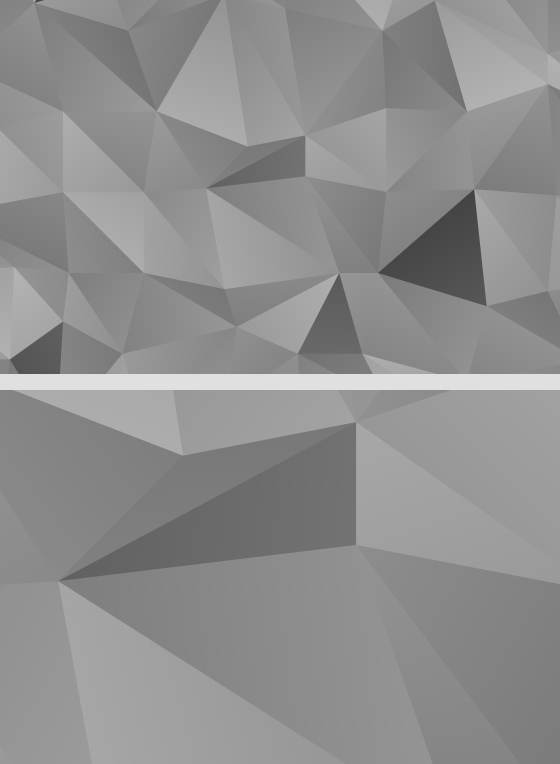
Top, the full canvas; bottom, a detail of the centre.
This background is drawn by a Shadertoy shader. Its source:

```glsl
#define CELL 0.216              // grid spacing, in canvas heights
#define GRID_SHIFT vec2(0.22, 0.75)
#define JITTER 0.92             // full range of vertex displacement, in cells
#define ALIGNED 0.48            // chance that a coordinate stays on the grid
#define SLOPE 0.06              // brightness change per cell inside a facet
#define RANK_NOISE 0.10         // irregularity of the tone order
#define PAIRED 0.55             // share of cells with two similar facets
#define PAIR_STEP 0.10          // rank step between similar facets
#define FREE_STEP 0.37          // rank step between other facets

vec2 hash22(vec2 p) {
    vec3 q = fract(p.xyx * vec3(0.1031, 0.1030, 0.0973));
    q += dot(q, q.yzx + 33.33);
    return fract((q.xx + q.yz) * q.zy);
}

float cross2(vec2 a, vec2 b) {
    return a.x * b.y - a.y * b.x;
}

float ramp(float lo, float hi, float x) {
    return clamp((x - lo) / (hi - lo), 0.0, 1.0);
}

// Grid point, displaced along one axis, both or none
vec2 gridVertex(vec2 id) {
    vec2 offset = (hash22(id + 17.0) - 0.5) * JITTER;
    return id + offset * step(ALIGNED, hash22(id + 71.0));
}

// Grey level for a rank in 0..1: few darks, many middle tones
float toneCurve(float rank) {
    return 0.27 + 0.19 * ramp(0.0, 0.05, rank) + 0.06 * ramp(0.05, 0.25, rank)
         + 0.05 * ramp(0.25, 0.67, rank) + 0.06 * ramp(0.67, 0.84, rank)
         + 0.05 * ramp(0.84, 1.0, rank);
}

// Smaller area of the two triangles made by the diagonal a-c
float smallerHalf(vec2 a, vec2 b, vec2 c, vec2 d) {
    return min(cross2(b - a, c - a), cross2(c - a, d - a));
}

// Signed distance to an edge, positive on its left
float edgeDistance(vec2 p, vec2 a, vec2 b) {
    return cross2(normalize(b - a), p - a);
}

// Returns shade times coverage, and coverage
vec2 facet(vec2 p, vec2 a, vec2 b, vec2 c, vec2 id, float side, float pixel) {
    float inside = min(edgeDistance(p, a, b),
                   min(edgeDistance(p, b, c), edgeDistance(p, c, a)));
    float coverage = clamp(inside / pixel + 0.5, 0.0, 1.0);

    vec2 random = hash22(id + side * 43.0 + 131.0);
    float sideStep = hash22(id + 307.0).x < PAIRED ? PAIR_STEP : FREE_STEP;
    float rank = fract(dot(id, vec2(0.7549, 0.5698)) + sideStep * side
                       + RANK_NOISE * random.x);
    float angle = 6.2832 * random.y;
    vec2 direction = vec2(cos(angle), sin(angle));
    float shade = toneCurve(rank) + SLOPE * dot(direction, p - (a + b + c) / 3.0);
    return vec2(shade, 1.0) * coverage;
}

void mainImage(out vec4 fragColor, in vec2 fragCoord) {
    float pixel = 1.0 / (iResolution.y * CELL);
    vec2 p = fragCoord * pixel + GRID_SHIFT;
    vec2 home = floor(p);
    vec2 sum = vec2(0.0);

    // Displaced quads can reach into the neighbouring cells
    for (int y = -1; y <= 1; y++) {
        for (int x = -1; x <= 1; x++) {
            vec2 id = home + vec2(x, y);
            vec2 a = gridVertex(id);
            vec2 b = gridVertex(id + vec2(1.0, 0.0));
            vec2 c = gridVertex(id + vec2(1.0, 1.0));
            vec2 d = gridVertex(id + vec2(0.0, 1.0));

            // Random diagonal, but never one outside a concave quad
            float bias = mix(0.4, 2.5, hash22(id + 211.0).x);
            if (smallerHalf(a, b, c, d) < bias * smallerHalf(b, c, d, a)) {
                vec2 first = a;
                a = b;
                b = c;
                c = d;
                d = first;
            }
            sum += facet(p, a, b, c, id, 0.0, pixel);
            sum += facet(p, a, c, d, id, 1.0, pixel);
        }
    }
    fragColor = vec4(vec3(sum.x / max(sum.y, 0.001)), 1.0);
}
```
